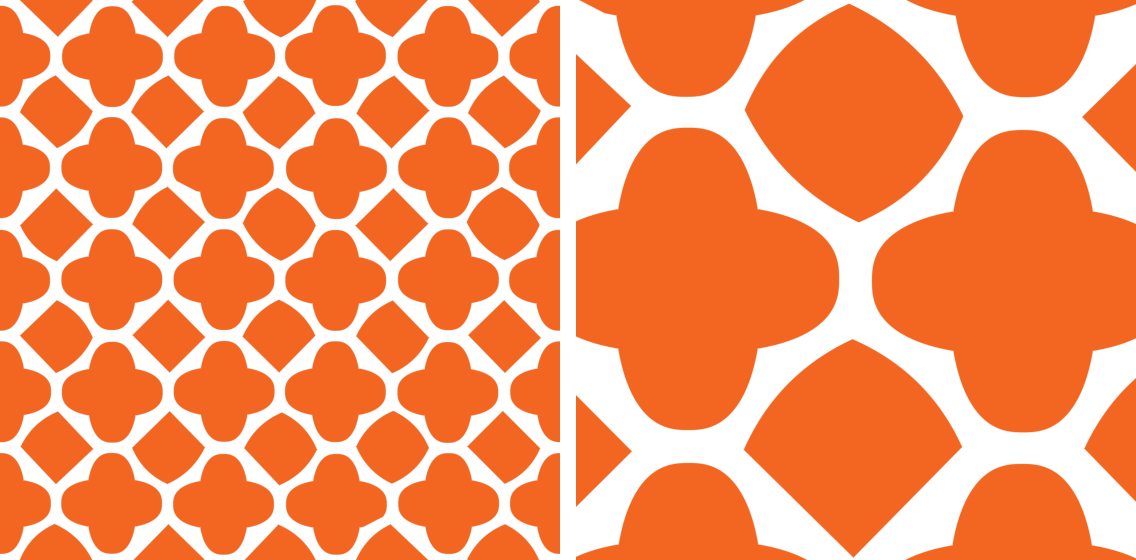
Left, the full canvas; right, a detail of the centre.
Write a Shadertoy shader that draws this pattern.

```glsl
// Orange quatrefoil lattice with hand-cut diamonds between, on white

const float REPEATS = 5.0;

// Integer hash of a wrapped cell and a channel, 0 to 1
float hash(vec2 cell, int channel) {
    uvec2 c = uvec2(mod(cell, REPEATS));
    uint h = c.x * 374761393u + c.y * 668265263u + uint(channel) * 2246822519u + 977u;
    h = (h ^ (h >> 15)) * 2654435761u;
    h = (h ^ (h >> 13)) * 3266489917u;
    return float((h ^ (h >> 16)) >> 8) / 16777216.0;
}

vec2 jitter(vec2 cell, int channel) {
    return vec2(hash(cell, channel), hash(cell, channel + 1)) - 0.5;
}

int quadrant(vec2 p) {
    return (p.x > 0.0 ? 1 : 0) + (p.y > 0.0 ? 2 : 0);
}

// Approximate distance to a superellipse along x, rarely with a straight-cut shoulder
float lobe(vec2 p, vec2 cell, int channel) {
    vec2 radii = vec2(0.45, 0.221);
    vec2 a = abs(p);
    vec2 u = max(a / radii, 0.001);
    float f = pow(pow(u.x, 2.5) + pow(u.y, 2.5), 0.4);
    vec2 slope = pow(u / f, vec2(1.5)) / radii;
    float d = (f - 1.0) / length(slope);
    bool isCut = hash(cell, channel + quadrant(p)) < 0.02;
    return isCut ? max(d, dot(a, vec2(0.46, 0.888)) - 0.29) : d;
}

float quatrefoil(vec2 p, vec2 cell) {
    p -= 0.012 * jitter(cell, 20);
    return min(lobe(p, cell, 0), lobe(p.yx, cell, 4));
}

// Diamond whose four sides are each either straight or bowed outwards
float diamond(vec2 p, vec2 cell) {
    p -= 0.018 * jitter(cell, 30);
    p += 0.09 * jitter(cell, 32) * p.yx;
    vec2 a = abs(p);
    float along = (a.x - a.y) / 0.325;
    float bow = hash(cell, 40 + quadrant(p)) < 0.58 ? 0.062 : 0.0;
    return (a.x + a.y - 0.325 - bow * max(1.0 - along * along, 0.0)) * 0.7071;
}

void mainImage(out vec4 fragColor, in vec2 fragCoord) {
    vec2 p = fragCoord / iResolution.xy * REPEATS;
    float pixel = REPEATS / min(iResolution.x, iResolution.y);

    // Quatrefoils sit on the side edges, diamonds half a cell away
    vec2 foilGrid = p + vec2(0.5, 0.0);
    vec2 diamondGrid = p + vec2(0.0, 0.5);
    float d = min(quatrefoil(fract(foilGrid) - 0.5, floor(foilGrid)),
                  diamond(fract(diamondGrid) - 0.5, floor(diamondGrid)));

    // Flat colours with a smoothed edge
    vec3 orange = vec3(0.95, 0.40, 0.13);
    float ground = smoothstep(-0.8 * pixel, 0.8 * pixel, d);
    fragColor = vec4(mix(orange, vec3(1.0), ground), 1.0);
}
```
